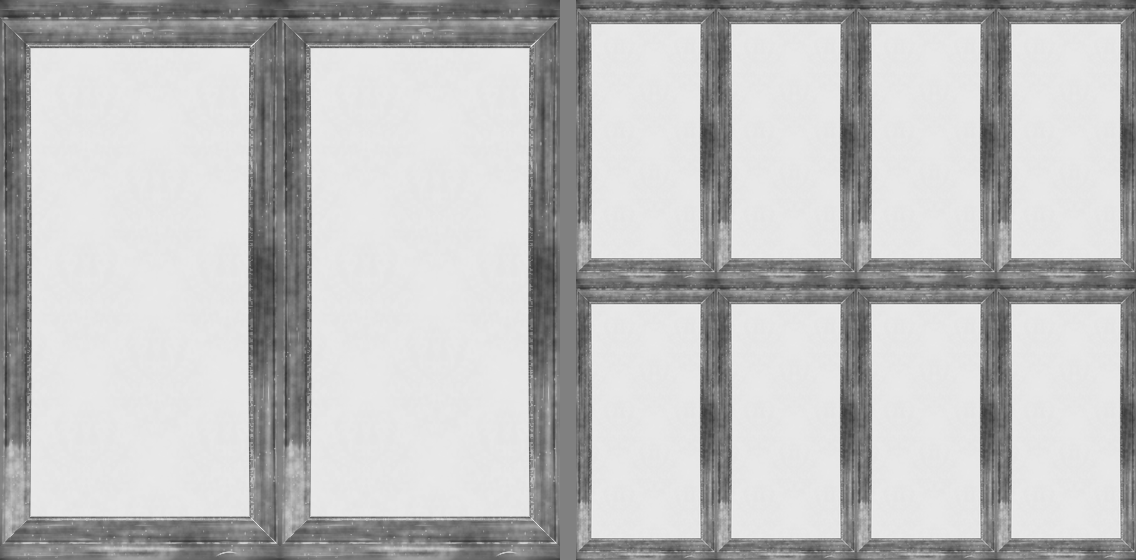
Left: one tile. Right: repeated 2 by 2.
A three.js fragment shader for this texture:

```glsl
// Two tall pale panels with faint damask, framed by worn, mitred grey wood.
// Distance to the panel edge gives the moulding profile; wrapped noise gives
// grain, crackle, scratches and chips, so every edge continues its opposite.
#define COLUMNS 2.0
#define PANEL_MIN vec2(0.0535, 0.0775)
#define PANEL_MAX vec2(0.4465, 0.9140)
#define PANEL_TONE 0.911
#define DAMASK_DEPTH 0.013
#define RAIL_TONE 0.42
#define GRAIN_DEPTH 0.36
#define WEAR_TONE 0.62
#define CHIP_TONE 0.78
#define SOFT 0.0012

varying vec2 vUv;

float hash(vec2 p) {
  vec3 q = fract(vec3(p.xyx) * 0.1031);
  q += dot(q, q.yzx + 33.33);
  return fract((q.x + q.y) * q.z);
}

// Whole cell index, wrapped safely against rounding
vec2 wrapCell(vec2 i, vec2 period) { return floor(mod(i + 0.5, period)); }

// Value noise that wraps over one column across and the full height
float noise(vec2 c, vec2 freq) {
  vec2 period = freq * vec2(1.0 / COLUMNS, 1.0);
  vec2 i = floor(c * freq), f = fract(c * freq);
  f = f * f * (3.0 - 2.0 * f);
  vec2 a = wrapCell(i, period), b = wrapCell(i + 1.0, period);
  return mix(mix(hash(a), hash(vec2(b.x, a.y)), f.x),
             mix(hash(vec2(a.x, b.y)), hash(b), f.x), f.y);
}

float grain(vec2 c, vec2 freq) {
  return (4.0 * noise(c, freq) + 2.0 * noise(c, freq * 2.0) + noise(c, freq * 4.0)) / 7.0;
}

float line(float x, float w) { return 1.0 - smoothstep(w * 0.4, w, abs(x)); }

// Sparse pale chips in jittered cells, at three densities
float chips(vec2 c) {
  float mask = 0.0, freq = 36.0;
  for (int i = 0; i < 3; i++) {
    vec2 cell = wrapCell(floor(c * freq), freq * vec2(1.0 / COLUMNS, 1.0));
    vec2 jitter = 0.3 + 0.4 * vec2(hash(cell + 17.0), hash(cell + 59.0));
    vec2 o = (fract(c * freq) - jitter) / freq;
    float r = mix(0.0006, 0.0017, hash(cell + 83.0));
    float dist = length(o * vec2(1.0, mix(0.4, 1.3, hash(cell + 7.0))));
    mask = max(mask, step(0.90, hash(cell + 31.0)) * (1.0 - smoothstep(r - SOFT, r + SOFT, dist)));
    freq *= 2.0;
  }
  return mask;
}

// Staggered medallions of mirrored leaves
float damask(vec2 c) {
  vec2 k = (c - vec2(0.154, 0.17)) / vec2(0.252, 0.30);
  vec2 a = fract(k + 0.5) - 0.5, b = fract(k) - 0.5;
  vec2 o = dot(a, a) < dot(b, b) ? a : b;
  o.x = abs(o.x);
  float r = length(o);
  float leaf = smoothstep(0.4, 0.6, noise(o + 1.0, vec2(56.0, 48.0)));
  float petal = smoothstep(-0.2, 0.6, cos(atan(o.x, o.y) * 9.0 + r * 22.0));
  return (0.25 + 0.5 * leaf + 0.25 * petal) * (1.0 - smoothstep(0.25, 0.48, r));
}

void main() {
  vec2 c = vec2(fract(vUv.x * COLUMNS) / COLUMNS, fract(vUv.y));
  bool isLeft = c.x < 0.25, isTop = c.y > 0.5;

  // Distance outside the slightly bowed panel; s runs 0 to 1 over the moulding
  vec2 outside = max(PANEL_MIN - c, c - PANEL_MAX);
  outside.x += 0.012 * c.y * (1.0 - c.y);
  bool upright = outside.x > outside.y;
  float d = max(outside.x, outside.y);
  float s = d / (upright ? 0.048 : (isTop ? 0.053 : 0.047));

  // Grain along each board, calmer where boards meet at the tile border
  vec2 border = min(c, vec2(1.0 / COLUMNS, 1.0) - c);
  float calm = mix(0.25, 1.0, smoothstep(0.0, 0.012, min(border.x, border.y)));
  float fibre = calm * (grain(c, upright ? vec2(100.0, 4.0) : vec2(4.0, 100.0)) - 0.5);
  float fine = calm * (grain(c, vec2(90.0)) - 0.5);
  float blotch = grain(c, vec2(14.0, 10.0)) - 0.5;
  float rough = smoothstep(-0.15, 0.2, fine);

  // Moulding faces, outer rails and crackled inner strip
  float face = upright ? (isLeft ? 0.36 : 0.43) : (isTop ? mix(0.34, 0.58, s) : 0.41);
  face += 0.05 * sin(3.14159 * clamp(s, 0.0, 1.0)) - 0.02;
  float tone = mix(face, RAIL_TONE, smoothstep(0.93, 1.03, s));
  float crack = line(noise(c, vec2(220.0)) - 0.5, 0.2);
  float strip = 1.0 - smoothstep(0.13, 0.20, s);
  tone = mix(tone, 0.41 + 0.20 * crack, strip * (upright ? 0.8 : 0.3));
  tone += GRAIN_DEPTH * fibre + 0.24 * blotch + 0.16 * fine;
  vec2 scratch = upright ? vec2(240.0, 20.0) : vec2(20.0, 240.0);
  tone += 0.12 * calm * smoothstep(0.86, 0.98, noise(c, scratch));

  // Grooves, rubbed edges and mitre joints
  tone -= 0.09 * line(s - 0.94, 0.05) + 0.06 * line(s - 0.20, 0.04);
  tone += line(s - 1.01, 0.05) * (0.03 + (upright ? 0.10 : 0.20) * rough);
  tone += (upright ? 0.03 : 0.20) * line(d - 0.0045, 0.0016);
  float joint = line(outside.x - outside.y, 0.002) * (1.0 - smoothstep(0.96, 1.04, s));
  tone += joint * (0.08 + 0.25 * rough);

  // Rubbed patches at the left foot and the middle of the lower rail
  float ragged = 0.6 * fibre + 0.5 * blotch;
  float foot = smoothstep(0.0, 0.015, 0.195 - c.y + 0.10 * ragged) * smoothstep(0.0, 0.014, c.x);
  foot *= upright && isLeft ? 1.0 : 0.0;
  vec2 low = vec2(c.x - 0.24, (isTop ? c.y - 1.0 : c.y) - 0.018);
  float rub = 1.0 - smoothstep(0.65, 1.1, length(low / vec2(0.075, 0.034)) - 1.2 * ragged);
  tone = mix(tone, WEAR_TONE + 0.5 * fibre + 0.3 * fine, max(foot * 0.85, rub * 0.75));

  // Chips, a pale dent and a curved scratch
  tone = mix(tone, CHIP_TONE, calm * chips(c) * smoothstep(-0.15, 0.15, blotch) * 0.7);
  float dent = 1.0 - smoothstep(0.6, 1.1, length((c - vec2(0.26, 0.946)) / vec2(0.014, 0.004)));
  float arc = c.y - 0.014 + 12.0 * (c.x - 0.41) * (c.x - 0.41);
  float nick = line(arc, 0.002) * line(c.x - 0.405, 0.022);
  tone = mix(tone, CHIP_TONE, max(dent * 0.6, nick));

  // Pale panel and its thin shadow line
  tone = mix(clamp(tone, 0.2, 0.9), 0.30, 0.35 * line(d - 0.001, 0.0016));
  float panel = PANEL_TONE - DAMASK_DEPTH * damask(c) + 0.008 * fine;
  gl_FragColor = vec4(vec3(mix(panel, tone, smoothstep(-SOFT, SOFT, d))), 1.0);
}
```
